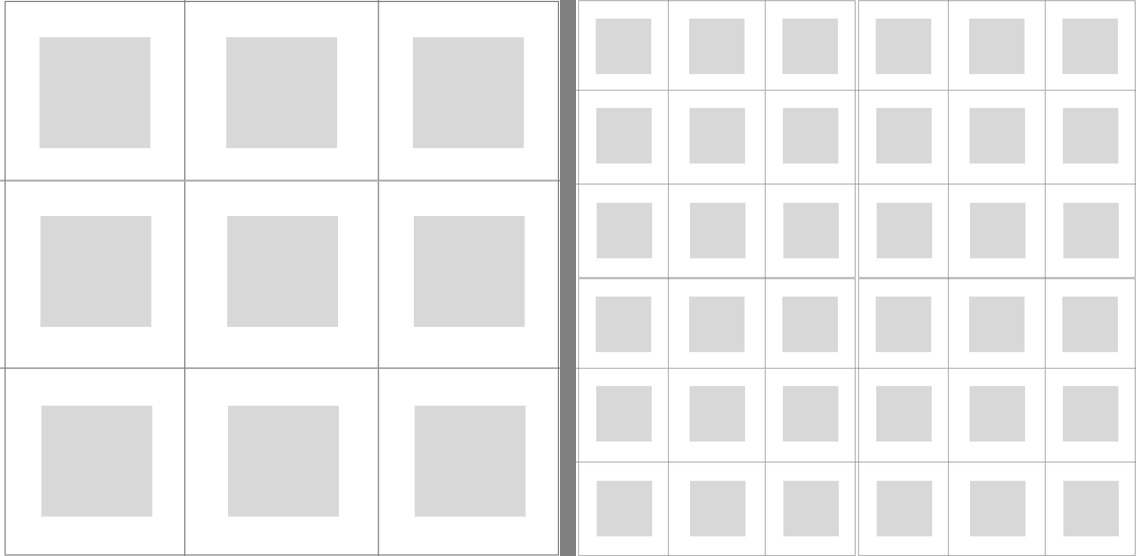
Left: one tile. Right: repeated 2 by 2.
This pattern is drawn by a Shadertoy shader. Its source:

```glsl
// Three by three grid of pale grey squares, ruled with thin, slightly uneven grey lines
#define REPEATS 3.0
#define HEIGHT 0.9922                      // canvas height in canvas widths
#define SQUARE_HALF 0.099
#define THIN 0.0021
#define MEDIUM 0.0025
#define THICK 0.0034
#define FRAME_LOW vec2(0.0091, 0.0018)
#define FRAME_HIGH vec2(0.9972, 0.9896)
#define COLUMN_RULES vec2(0.3299, 0.6758)
#define ROW_RULES vec2(0.3353, 0.6699)
#define SQUARE_GREY 0.848
#define DARK_GREY 0.50

float boxDistance(vec2 p, vec2 halfSize) {
    vec2 d = abs(p) - halfSize;
    return length(max(d, 0.0)) + min(max(d.x, d.y), 0.0);
}

// Antialiased coverage of the region where the distance is negative
float coverage(float dist, float pixel) {
    return clamp(0.5 - dist / pixel, 0.0, 1.0);
}

float rule(float dist, float width, float pixel) {
    return coverage(abs(dist) - 0.5 * width, pixel);
}

// Squares drift left and off centre from row to row
vec2 squareDrift(float row) {
    float rise = row < 0.5 ? 0.0039 : (row < 1.5 ? 0.0117 : 0.0);
    return vec2(0.0062 - 0.0016 * row, rise);
}

void mainImage(out vec4 fragColor, in vec2 fragCoord) {
    vec2 canvas = vec2(1.0, HEIGHT);
    vec2 uv = fragCoord / iResolution.xy;
    vec2 p = uv * canvas;
    float pixel = 1.0 / iResolution.x;

    // Squares
    vec2 cell = floor(uv * REPEATS);
    vec2 center = (cell + 0.5) / REPEATS * canvas + squareDrift(cell.y);
    float square = coverage(boxDistance(p - center, vec2(SQUARE_HALF)), pixel);
    float shade = mix(1.0, SQUARE_GREY, square);

    // Inner rules run through the canvas edges, so they join when tiled
    for (int i = 0; i < 2; i++) {
        float column = rule(p.x - COLUMN_RULES[i], MEDIUM, pixel);
        shade = mix(shade, 0.57, column);
        bool upper = i == 1;
        float row = rule(p.y - ROW_RULES[i], upper ? THICK : THIN, pixel);
        shade = mix(shade, upper ? 0.67 : DARK_GREY, row);
    }

    // Outer frame
    vec2 middle = 0.5 * (FRAME_LOW + FRAME_HIGH);
    float frame = boxDistance(p - middle, 0.5 * (FRAME_HIGH - FRAME_LOW));
    shade = mix(shade, DARK_GREY, rule(frame, THIN, pixel));

    fragColor = vec4(vec3(shade), 1.0);
}
```
